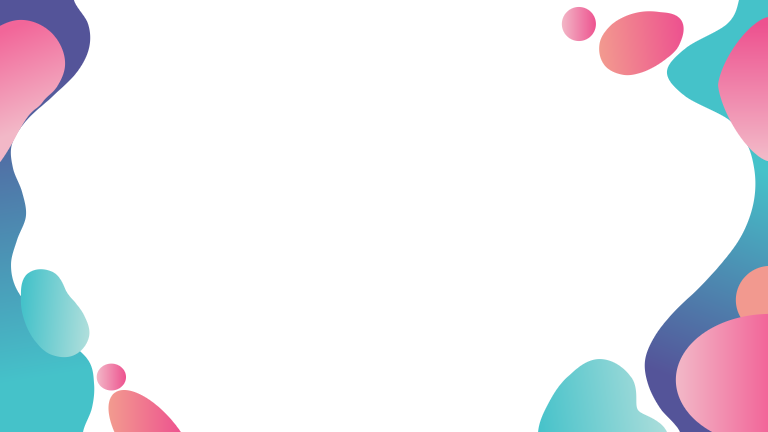
Reproduce this background procedurally as a WebGL 2 fragment shader.

```glsl
#version 300 es
precision highp float;

uniform vec2 u_resolution;
out vec4 outColor;

// Canvas grid: 32 x 18 units, origin at the lower left
const vec2 GRID = vec2(32.0, 18.0);
const float TAU = 6.2831853;

// Palette
const vec3 WHITE = vec3(1.0);
const vec3 PURPLE = vec3(0.33, 0.33, 0.60);
const vec3 TEAL = vec3(0.27, 0.76, 0.79);
const vec3 MINT = vec3(0.68, 0.87, 0.86);
const vec3 HOT_PINK = vec3(0.93, 0.32, 0.56);
const vec3 ROSE = vec3(0.95, 0.40, 0.60);
const vec3 PALE_PINK = vec3(0.95, 0.72, 0.78);
const vec3 CORAL = vec3(0.95, 0.60, 0.56);

// Shape of the right drop and slant of the low pebble
const float DROP_POWER = 1.45;
const float DROP_WIDTH = 2.08;
const float DROP_RISE = 2.83;
const float DROP_FALL = 3.17;
const float PEBBLE_SLANT = 0.56;

// Wave widths from each side, one per unit of height, bottom to top
const float LEFT_WAVE[19] = float[19](
  3.46, 3.83, 3.92, 3.67, 2.58, 1.42, 0.67, 0.46, 0.71, 1.08,
  0.92, 0.54, 0.50, 1.12, 2.21, 3.21, 3.71, 3.67, 3.08);
const float RIGHT_WAVE[19] = float[19](
  3.67, 4.50, 5.00, 5.12, 4.71, 3.92, 2.88, 1.96, 1.21, 0.75,
  0.54, 0.58, 0.88, 1.62, 3.46, 4.21, 3.42, 1.71, 1.21);

// Blob radii at twelve equal angles, counterclockwise from the right
const float LEFT_DROP[12] = float[12](
  1.88, 1.88, 1.88, 1.88, 1.83, 1.90, 3.30, 6.67, 6.60, 2.67, 1.83, 1.79);
const float LEFT_BEAN[12] = float[12](
  1.35, 1.12, 1.19, 1.85, 2.04, 1.50, 1.21, 1.15, 1.29, 1.62, 1.87, 1.77);
const float HIGH_PEBBLE[12] = float[12](
  1.65, 1.98, 1.54, 1.33, 1.31, 1.46, 1.69, 1.73, 1.48, 1.21, 1.12, 1.25);
const float LOW_BEAN[12] = float[12](
  2.79, 1.83, 2.62, 3.04, 2.67, 2.46, 2.58, 2.70, 2.90, 3.10, 3.20, 3.10);

// Catmull-Rom interpolation between b and c
float spline(float a, float b, float c, float d, float t) {
  return b + 0.5 * t * (c - a + t * (2.0 * a - 5.0 * b + 4.0 * c - d
    + t * (3.0 * (b - c) + d - a)));
}

// Signed field of a side wave, x measured inward from its side
float wave(float x, float y, float width[19]) {
  int i = clamp(int(floor(y)), 0, 17);
  return x - spline(width[max(i - 1, 0)], width[i], width[i + 1],
    width[min(i + 2, 18)], y - float(i));
}

// Signed field of a smooth closed blob
float blob(vec2 q, float radius[12]) {
  float turn = fract(atan(q.y, q.x) / TAU) * 12.0;
  int i = int(floor(turn));
  return length(q) - spline(radius[(i + 11) % 12], radius[i % 12],
    radius[(i + 1) % 12], radius[(i + 2) % 12], turn - float(i));
}

float ellipse(vec2 q, vec2 radii) {
  return length(q / radii) - 1.0;
}

// Superellipse with unequal upper and lower halves
float drop(vec2 q) {
  vec2 s = abs(q) / vec2(DROP_WIDTH, q.y > 0.0 ? DROP_RISE : DROP_FALL);
  return pow(s.x, DROP_POWER) + pow(s.y, DROP_POWER) - 1.0;
}

// Fill a field with a linear gradient running from start to end
void paint(inout vec3 color, float field, vec2 p, vec2 start, vec2 end, vec3 from, vec3 to) {
  vec2 axis = end - start;
  float t = clamp(dot(p - start, axis) / dot(axis, axis), 0.0, 1.0);
  float slope = max(length(vec2(dFdx(field), dFdy(field))), 1e-5);
  color = mix(color, mix(from, to, t), clamp(0.5 - field / slope, 0.0, 1.0));
}

void main() {
  vec2 p = gl_FragCoord.xy / u_resolution * GRID;
  vec3 color = WHITE;

  // Left side
  paint(color, wave(p.x, p.y, LEFT_WAVE), p, vec2(1.0, 14.7), vec2(3.0, 2.5), PURPLE, TEAL);
  paint(color, blob(p - vec2(0.83, 15.29), LEFT_DROP), p, vec2(0.4, 16.8), vec2(1.9, 13.0), ROSE, PALE_PINK);
  paint(color, blob(p - vec2(2.17, 4.83), LEFT_BEAN), p, vec2(0.9, 4.8), vec2(3.7, 4.6), TEAL, MINT);
  paint(color, ellipse(p - vec2(4.64, 2.29), vec2(0.61, 0.56)), p, vec2(4.03, 2.3), vec2(5.25, 2.3), PALE_PINK, HOT_PINK);
  vec2 q = p - vec2(6.375, -0.4);
  q.x += PEBBLE_SLANT * q.y;
  paint(color, ellipse(q, vec2(1.41, 2.15)), p, vec2(4.6, 0.0), vec2(7.6, 0.0), CORAL, HOT_PINK);

  // Right side
  paint(color, wave(GRID.x - p.x, p.y, RIGHT_WAVE), p, vec2(31.5, 11.0), vec2(28.0, 2.3), TEAL, PURPLE);
  paint(color, drop(p - vec2(32.0, 14.46)), p, vec2(31.0, 17.0), vec2(31.0, 11.5), HOT_PINK, PALE_PINK);
  paint(color, ellipse(p - vec2(32.08, 5.5), vec2(1.42)), p, vec2(30.6, 5.5), vec2(33.5, 5.5), CORAL, CORAL);
  paint(color, ellipse(p - vec2(32.08, 2.17), vec2(3.92, 2.75)), p, vec2(28.2, 2.2), vec2(32.0, 2.2), PALE_PINK, ROSE);
  paint(color, ellipse(p - vec2(24.12, 17.0), vec2(0.71)), p, vec2(23.4, 17.0), vec2(24.85, 17.0), PALE_PINK, HOT_PINK);
  paint(color, blob(p - vec2(26.67, 16.17), HIGH_PEBBLE), p, vec2(25.0, 16.0), vec2(28.5, 16.4), CORAL, HOT_PINK);
  paint(color, blob(p - vec2(25.0, 0.0), LOW_BEAN), p, vec2(22.4, 0.0), vec2(27.8, 0.8), TEAL, MINT);

  outColor = vec4(color, 1.0);
}
```
